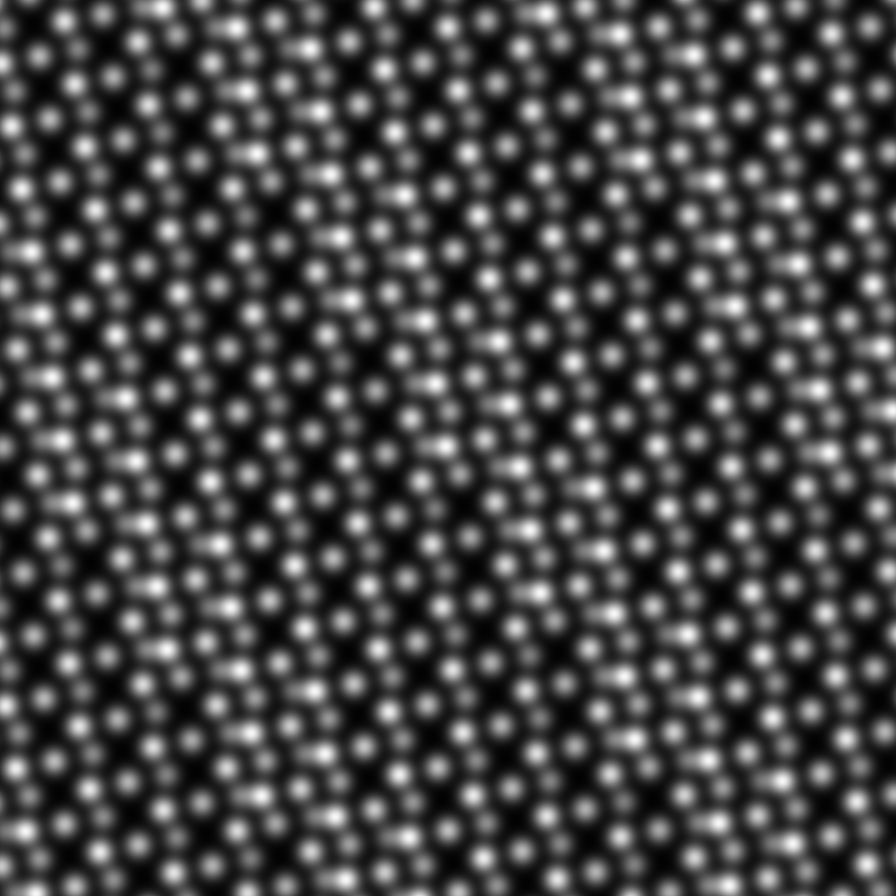
A WebGL 2 fragment shader for this texture:

```glsl
#version 300 es
precision highp float;

uniform vec2 u_resolution;
out vec4 fragColor;

// Soft round spot with a Gaussian falloff
float softDot(vec2 offset, float radius) {
    return exp(-0.5 * dot(offset, offset) / (radius * radius));
}

// Quasi-periodic phase of a lattice cell
float cellPhase(vec2 cell, vec2 phaseStep, float phaseStart) {
    return fract(dot(cell, phaseStep) + phaseStart);
}

// Spot that slides sideways and brightens as its phase grows
float phasedDot(vec2 offset, float phase, float slide, float radius) {
    float brightness = mix(0.41, 0.94, min(phase, 1.0));
    offset.x -= slide * (phase - 0.5);
    return brightness * softDot(offset, radius);
}

// Sum of the spots on a skewed lattice around a point
float dotField(vec2 point, mat2 lattice, float slide, float radius) {
    const vec2 phaseStep = vec2(-0.3763, 0.3247);
    const float phaseStart = 0.11;
    const float overlap = 0.13;

    vec2 nearest = round(inverse(lattice) * point);
    float light = 0.0;
    for (int j = -2; j <= 2; j++) {
        for (int i = -2; i <= 2; i++) {
            vec2 cell = nearest + vec2(i, j);
            vec2 offset = point - lattice * cell;
            float phase = cellPhase(cell, phaseStep, phaseStart);
            light += phasedDot(offset, phase, slide, radius);

            // Cells at the phase wrap carry a close pair of spots
            if (phase < overlap) {
                light += phasedDot(offset, phase + 1.0, slide, radius);
            }
        }
    }
    return light;
}

void main() {
    vec2 uv = gl_FragCoord.xy / u_resolution.y;

    const vec2 rowStep = vec2(0.0521, 0.0079);
    const vec2 columnStep = vec2(0.0315, -0.0311);
    const vec2 latticeOrigin = vec2(0.4835, 0.5017);
    const float slide = 0.0245;
    const float dotRadius = 0.0102;

    float light = dotField(uv - latticeOrigin, mat2(rowStep, columnStep), slide, dotRadius);
    fragColor = vec4(vec3(clamp(light, 0.0, 1.0)), 1.0);
}
```
